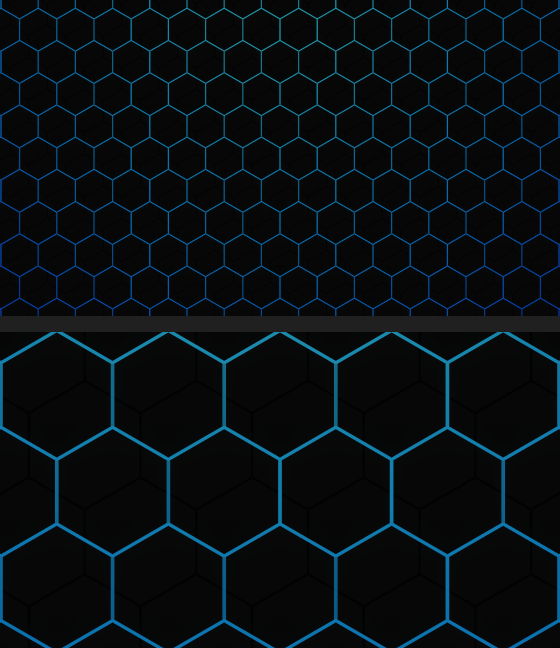
Top: the whole. Bottom: its middle third, enlarged.
Give the GLSL for this pattern, as a WebGL 2 fragment shader.

```glsl
#version 300 es
precision highp float;
// Glowing teal-to-blue honeycomb outlines over black, with a faint shifted honeycomb beneath.

uniform vec2 u_resolution;
out vec4 fragColor;

const float CELL_WIDTH = 0.11773;              // as a fraction of canvas height
const vec2 LATTICE = vec2(1.0, 1.7320508);     // period of a unit-width hex grid
const vec2 GRID_SHIFT = vec2(0.5, -0.015);
const vec2 GROOVE_SHIFT = vec2(0.25, -0.45);

const vec3 TEAL = vec3(0.15, 0.66, 0.73);
const vec3 AZURE = vec3(0.04, 0.47, 0.74);
const vec3 BLUE = vec3(0.03, 0.25, 0.74);
const vec3 CHARCOAL = vec3(0.027);
const vec3 GROOVE = vec3(0.004);

float hash(vec2 p) {
    return fract(sin(dot(p, vec2(127.1, 311.7))) * 43758.5453);
}

// Offset from the centre of the nearest pointy-top hexagon
vec2 hexLocal(vec2 p) {
    vec2 halfCell = 0.5 * LATTICE;
    vec2 a = mod(p + halfCell, LATTICE) - halfCell;
    vec2 b = mod(p, LATTICE) - halfCell;
    return dot(a, a) < dot(b, b) ? a : b;
}

// Distances to the vertical (x) and slanted (y) sides
vec2 sideDistances(vec2 local) {
    vec2 q = abs(local);
    return 0.5 - vec2(q.x, dot(q, vec2(0.5, 0.8660254)));
}

float stroke(float dist, float halfWidth, float pixel) {
    return clamp((halfWidth - dist) / pixel + 0.5, 0.0, 1.0);
}

// Line colour fades outward from the top centre
vec3 lineColor(vec2 pos) {
    float t = length(pos - vec2(0.0, 0.5)) / 1.34;
    vec3 color = mix(TEAL, AZURE, smoothstep(0.0, 0.62, t));
    return mix(color, BLUE, smoothstep(0.5, 1.05, t));
}

void main() {
    vec2 pos = (gl_FragCoord.xy - 0.5 * u_resolution) / u_resolution.y;
    vec2 p = pos / CELL_WIDTH - GRID_SHIFT;
    float pixel = 1.0 / (u_resolution.y * CELL_WIDTH);

    // Dark cell faces, slightly lighter toward the top
    vec2 local = hexLocal(p);
    vec3 color = CHARCOAL + 0.006 * local.y;

    // Faint grooves from the shifted grid
    vec2 grooveSides = sideDistances(hexLocal(p - GROOVE_SHIFT));
    float groove = stroke(min(grooveSides.x, grooveSides.y), 0.011, pixel);
    color = mix(color, GROOVE, 0.8 * groove);

    // Bright outlines; upright sides vary in strength by column
    vec2 sides = sideDistances(local);
    float column = floor(2.0 * p.x + 0.5);
    float strength = mix(0.68, 1.0, hash(vec2(column, 3.0)));
    float upright = strength * stroke(sides.x, 0.0165, pixel);
    float slanted = 0.92 * stroke(sides.y, 0.0150, pixel);
    vec3 glow = lineColor(pos);
    color += 0.025 * glow * exp(-24.0 * min(sides.x, sides.y));
    color = mix(color, glow, max(upright, slanted));

    fragColor = vec4(color, 1.0);
}
```
